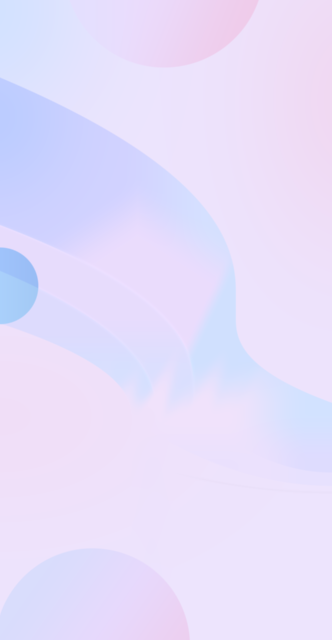
Write a Shadertoy shader that draws this background.

```glsl
// Pastel wallpaper: a translucent folded ribbon sweeps over a soft gradient with three discs.
// Ribbon edges are power curves x(y) with analytic slope, filled by layered masks;
// gaussian glows tint the colours and value noise frays the tips of the folds.

const float HEIGHT = 768.0;      // canvas height in design units, y pointing down
const float SOFT = 1.2;          // half width of a smoothed edge
const float BEND = 2.15;         // exponent of the ribbon curves

const vec3 LAVENDER = vec3(0.928, 0.894, 0.992);
const vec3 SKY      = vec3(0.825, 0.885, 1.000);
const vec3 ROSE     = vec3(0.942, 0.845, 0.945);
const vec3 BLUSH    = vec3(0.943, 0.872, 0.970);
const vec3 PERI     = vec3(0.825, 0.825, 1.000);
const vec3 BLUE     = vec3(0.735, 0.800, 1.000);
const vec3 LILAC    = vec3(0.918, 0.862, 0.990);
const vec3 ICE      = vec3(0.835, 0.880, 0.998);
const vec3 PINK     = vec3(0.938, 0.795, 0.915);

// Discs: centre and radius
const vec3 TOP_DISC  = vec3(197.0, -39.0, 120.0);
const vec3 LOW_DISC  = vec3(111.0, 775.0, 117.0);
const vec3 SIDE_DISC = vec3(0.0, 343.0, 46.0);

// Folds: apex x, apex y, height down from the left border
const vec3 OUTER_FOLD = vec3(283.0, 350.0, 257.0);
const vec3 UPPER_FOLD = vec3(232.0, 460.0, 190.0);
const vec3 MID_FOLD   = vec3(187.0, 495.0, 170.0);
const vec3 LOWER_FOLD = vec3(158.0, 500.0, 112.0);

float hash(float n) { return fract(sin(n * 127.1) * 43758.5453); }

float noise(float x) {
    float f = fract(x);
    return mix(hash(floor(x)), hash(floor(x) + 1.0), f * f * (3.0 - 2.0 * f));
}

float ramp(float d) { return smoothstep(-SOFT, SOFT, d); }

float glow(vec2 p, vec2 centre, vec2 size) {
    vec2 q = (p - centre) / size;
    return exp(-dot(q, q));
}

float disc(vec2 p, vec3 c) { return ramp(c.z - length(p - c.xy)); }

// Signed distance to a fold, positive on its inner (left) side
float fold(vec2 p, vec3 f) {
    float t = max((f.y - p.y) / f.z, 0.0);
    float slope = f.x * BEND * pow(t, BEND - 1.0) / f.z;
    return (f.x * (1.0 - pow(t, BEND)) - p.x) / sqrt(1.0 + slope * slope);
}

// Outer edge: the fold plus a tail that flares to the right
float outerEdge(vec2 p) {
    float u = max((p.y - 382.0) / 102.0, 0.0);
    float slope = 2.75 * pow(u, 1.4);
    return fold(p, OUTER_FOLD) + 117.0 * pow(u, 2.4) / sqrt(1.0 + slope * slope) 
         + (p.x - OUTER_FOLD.x) * (1.0 - inversesqrt(1.0 + slope * slope));
}

// Distance below a parabola that levels out at the right border
float sweep(vec2 p, float level, float drop) {
    float s = (398.0 - p.x) / 213.0;
    return p.y - level + drop * s * s;
}

vec3 backdrop(vec2 p) {
    vec3 c = LAVENDER;
    c = mix(c, SKY, glow(p, vec2(-20.0, 10.0), vec2(130.0, 150.0)));
    c = mix(c, ROSE, 0.95 * glow(p, vec2(425.0, 120.0), vec2(125.0, 190.0)));
    return mix(c, BLUSH, glow(p, vec2(0.0, 500.0), vec2(230.0, 140.0)));
}

vec3 ribbon(vec2 p, vec3 back) {
    float fray = 40.0 * noise((p.x + 0.4 * p.y) / 19.0);
    float tip = 1.0 - smoothstep(435.0, 505.0, p.y + fray - 10.0);
    float upper = fold(p, UPPER_FOLD), mid = fold(p, MID_FOLD);

    // Broad upper sheet: blue at the left, lilac inside a soft wedge
    vec3 c = mix(PERI, BLUE, glow(p, vec2(-10.0, 140.0), vec2(100.0, 110.0)));
    c = mix(c, ICE, smoothstep(140.0, 260.0, p.x));
    float wedge = p.y - 245.0 - 0.65 * abs(p.x - 165.0);
    c = mix(c, LILAC, smoothstep(-35.0, 45.0, wedge));
    c = mix(c, vec3(0.942, 0.886, 0.984), smoothstep(390.0, 480.0, p.y));

    // Shaded turn beside the outer edge
    float turn = smoothstep(-5.0, 16.0, p.x - 276.0 + 0.464 * (p.y - 305.0));
    c = mix(c, ICE - vec3(0.02, 0.0, 0.0), turn * smoothstep(290.0, 325.0, p.y) * tip);

    // Nested sheets, bluer toward their frayed tips
    vec3 sheet = mix(LILAC - vec3(0.012, 0.0, 0.0), ICE, 0.65 * smoothstep(375.0, 450.0, p.y));
    c = mix(c, sheet, ramp(upper) * tip);
    sheet = mix(vec3(0.868, 0.858, 0.993), ICE, smoothstep(390.0, 460.0, p.y));
    c = mix(c, sheet, ramp(mid) * tip);
    float rim = exp(-upper * upper / 4.0) + exp(-mid * mid / 4.0);
    c += 0.012 * rim * tip;

    // Right tail with a darker core above a paler strip
    float tail = smoothstep(270.0, 370.0, p.x) * smoothstep(410.0, 470.0, p.y);
    vec3 tailColor = mix(SKY, vec3(0.872, 0.862, 0.998), smoothstep(495.0, 555.0, p.y));
    float core = 1.0 - ramp(sweep(p, 567.0, 118.0));
    c = mix(c, mix(vec3(0.905, 0.882, 0.996), tailColor, core), tail);
    c = mix(c, vec3(0.918, 0.880, 0.992), (1.0 - tail) * smoothstep(500.0, 560.0, p.y));

    // Cut to the outline
    float low = ramp(sweep(p, 583.0, 63.0)) * smoothstep(160.0, 210.0, p.x);
    float mask = ramp(outerEdge(p)) * (1.0 - ramp(fold(p, LOWER_FOLD))) * (1.0 - low);
    mask *= mix(1.0, smoothstep(150.0, 220.0, p.x), smoothstep(470.0, 500.0, p.y));
    return mix(back, c, mask);
}

void mainImage(out vec4 fragColor, in vec2 fragCoord) {
    vec2 p = fragCoord * HEIGHT / iResolution.y;
    p.y = HEIGHT - p.y;
    vec3 color = ribbon(p, backdrop(p));

    // Faint crease under the tail
    float crease = sweep(p, 591.0, 30.0);
    color -= 0.012 * exp(-crease * crease / 2.0) * smoothstep(190.0, 270.0, p.x);

    // Discs
    vec3 top = mix(vec3(0.895, 0.875, 0.995), LILAC, smoothstep(90.0, 180.0, p.x));
    top = mix(top, PINK, smoothstep(150.0, 330.0, p.x + 0.4 * p.y));
    color = mix(color, top, disc(p, TOP_DISC));
    float across = p.x + 0.7 * (p.y - 660.0);
    vec3 low = mix(vec3(0.850, 0.865, 0.990), vec3(0.905, 0.850, 0.990), smoothstep(60.0, 210.0, across));
    color = mix(color, mix(low, PINK, 0.7 * smoothstep(170.0, 320.0, across)), disc(p, LOW_DISC));
    vec3 side = mix(vec3(0.625, 0.765, 0.985), vec3(0.665, 0.815, 0.985), ramp(fold(p, MID_FOLD)));
    color = mix(color, side - 0.0006 * p.x, disc(p, SIDE_DISC));
    fragColor = vec4(color, 1.0);
}
```
